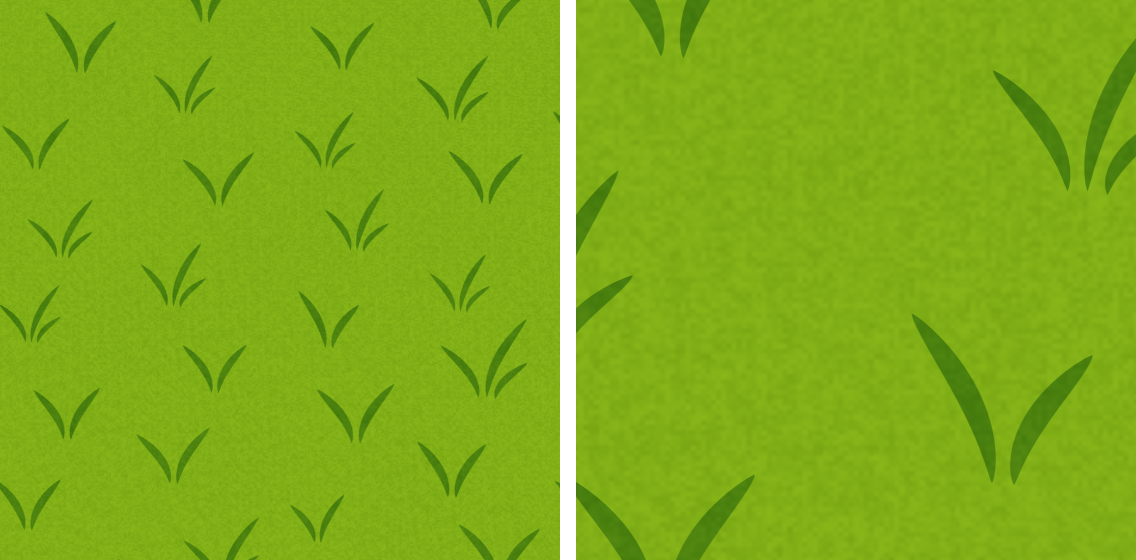
Left, the full canvas; right, a detail of the centre.
Give the GLSL for this pattern, as a Shadertoy shader.

```glsl
// Dark green tufts of curved grass blades scattered over a grainy lime lawn.
#define COLUMNS 4.0
#define ROWS 6.0
#define TUFT_MIN 0.098
#define TUFT_MAX 0.140
#define BLADE_WIDTH 0.058
#define TRIPLE_SHARE 0.42
#define GRAIN_SCALE 330.0
#define GRAIN_AMOUNT 0.075
#define LAWN_LIGHT vec3(0.512, 0.692, 0.090)
#define LAWN_SHADE vec3(0.490, 0.670, 0.080)
#define BLADE_LIGHT vec3(0.315, 0.525, 0.060)
#define BLADE_DARK vec3(0.268, 0.480, 0.050)

float hash(vec2 p) {
    return fract(sin(dot(p, vec2(127.1, 311.7))) * 43758.5453);
}

float valueNoise(vec2 p) {
    vec2 i = floor(p), f = fract(p);
    f = f * f * (3.0 - 2.0 * f);
    float low = mix(hash(i), hash(i + vec2(1, 0)), f.x);
    float high = mix(hash(i + vec2(0, 1)), hash(i + vec2(1, 1)), f.x);
    return mix(low, high, f.y);
}

// Distance to a crescent that rises upright from the origin and bends to its tip.
float blade(vec2 p, vec2 tip, float halfWidth) {
    float t = clamp(p.y / tip.y, 0.0, 1.0);
    float slope = 1.8 * tip.x / tip.y * pow(t, 0.8);
    float across = abs(p.x - tip.x * pow(t, 1.8)) / sqrt(1.0 + slope * slope);
    float taper = pow(4.0 * t * (1.0 - t), 0.75) * (0.85 + 0.3 * t);
    return max(across - halfWidth * taper, max(-p.y, p.y - tip.y));
}

// Tuft of two or three blades, varied by its cell.
float tuft(vec2 p, vec2 id) {
    float size = mix(TUFT_MIN, TUFT_MAX, hash(id + 3.3));
    float balance = hash(id + 7.7);
    float lean = mix(0.9, 1.1, hash(id + 11.1));
    p /= size;
    float d;
    if (hash(id + 17.9) < TRIPLE_SHARE) {
        d = blade(p, vec2(0.48 * lean, 1.0), BLADE_WIDTH);
        d = min(d, blade(p + vec2(0.11, 0.0), vec2(-0.45 * lean, 0.66), BLADE_WIDTH * 0.9));
        d = min(d, blade(p - vec2(0.11, -0.02), vec2(0.40, 0.46), BLADE_WIDTH * 0.8));
    } else {
        float leftHeight = mix(0.58, 0.90, balance);
        float rightHeight = mix(0.86, 0.60, balance);
        d = blade(p + vec2(0.055, 0.0), vec2(-0.44 * lean, leftHeight), BLADE_WIDTH);
        d = min(d, blade(p - vec2(0.055, -0.01), vec2(0.43 * lean, rightHeight), BLADE_WIDTH));
    }
    return d * size;
}

// Nearest tuft on a staggered, jittered grid.
float tufts(vec2 uv) {
    vec2 grid = vec2(COLUMNS, ROWS);
    vec2 home = floor((uv + vec2(0.025, 0.0)) * grid);
    float d = 1.0;
    for (int y = -2; y <= 1; y++) {
        for (int x = -1; x <= 1; x++) {
            vec2 id = home + vec2(x, y);
            vec2 root = (id + 0.5) / grid - vec2(0.025, 0.0);
            root.y += (mod(id.x, 2.0) - 0.5) * 0.5 / ROWS;
            root.x += (mod(id.y, 2.0) - 0.5) * 0.06;
            root += (vec2(hash(id), hash(id + 5.5)) - 0.5) * vec2(0.04, 0.03);
            d = min(d, tuft(uv - root, id));
        }
    }
    return d;
}

void mainImage(out vec4 fragColor, in vec2 fragCoord) {
    vec2 uv = fragCoord / iResolution.y;
    float pixel = 1.0 / iResolution.y;

    // Fine paper grain and faint broad mottling
    float grain = 0.6 * valueNoise(uv * GRAIN_SCALE)
                + 0.4 * valueNoise(uv * GRAIN_SCALE * 0.5 + 40.0) - 0.5;
    float mottle = valueNoise(uv * 7.0 + 9.0);

    // Lawn and blades
    vec3 lawn = mix(LAWN_SHADE, LAWN_LIGHT, 0.5 + 0.35 * mottle);
    vec3 leaf = mix(BLADE_DARK, BLADE_LIGHT, valueNoise(uv * 32.0));
    float cover = smoothstep(0.8 * pixel, -0.8 * pixel, tufts(uv));
    vec3 color = mix(lawn, leaf, cover);

    color += grain * GRAIN_AMOUNT * vec3(1.0, 1.0, 0.45) * mix(1.0, 0.8, cover);
    fragColor = vec4(color, 1.0);
}
```
